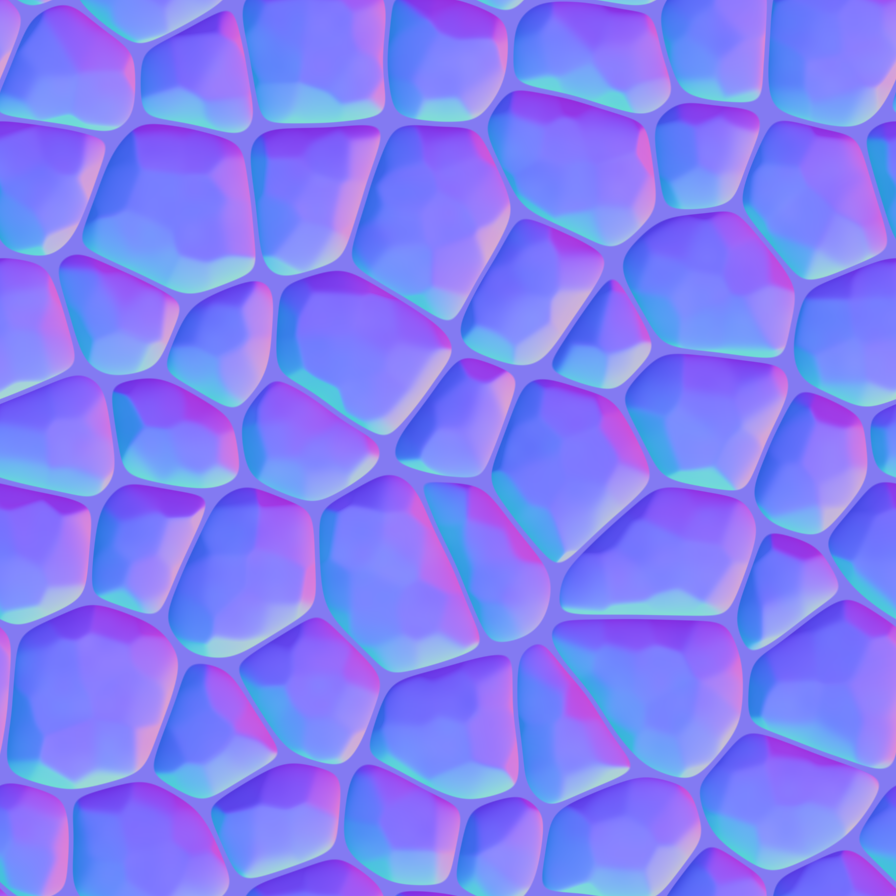
Write a WebGL 1 fragment shader that draws this texture map.

```glsl
precision highp float;
// Tiling normal map of rounded, chiselled field stones set in flat mortar.

uniform vec2 u_resolution;

#define STONES 7.0        // stones per side, whole number
#define JITTER 0.66       // irregularity of the stone centres
#define SIZE_SPREAD 0.42  // difference between small and large stones
#define MORTAR 0.018      // half width of the joints, in stone units
#define ROUNDING 0.055    // softness of the stone corners
#define FACETS 3.0        // chisel facets per stone unit, whole number
#define FACET_CRISP 10.0  // sharpness of the creases between facets
#define FACET_TILT 0.11   // random lean of each facet
#define BEVEL_WIDTH 0.15  // reach of the sloping flanks
#define BEVEL_SLOPE 0.76  // steepness of the flanks
#define RIM_SLOPE 0.28    // extra steepness right at the outline
#define MORTAR_COLOR vec3(0.515, 0.48, 0.95)

// Three random values for a lattice cell, repeating after period cells.
vec3 hash3(vec2 cell, float period) {
    cell -= period * floor((cell + 0.5) / period);
    vec3 p = fract((cell.xyx + period * 3.7) * vec3(0.1031, 0.1030, 0.0973));
    p += dot(p, p.yxz + 33.33);
    return fract((p.xxy + p.yzz) * p.zyx);
}

// Wrapping value noise with two channels, centred on zero.
vec2 noise2(vec2 p, float period) {
    vec2 i = floor(p);
    vec2 f = fract(p);
    f = f * f * (3.0 - 2.0 * f);
    vec2 low = mix(hash3(i, period).xy, hash3(i + vec2(1.0, 0.0), period).xy, f.x);
    vec2 high = mix(hash3(i + vec2(0.0, 1.0), period).xy, hash3(i + 1.0, period).xy, f.x);
    return mix(low, high, f.y) - 0.5;
}

// Stone centre in xy, size weight in z; rows are staggered by about half a stone.
vec3 stoneSite(vec2 cell) {
    vec3 h = hash3(cell, STONES);
    float stagger = fract((cell.y * 3.0 + 0.5) / STONES) - 0.5;
    return vec3(cell + 0.5 + JITTER * (h.xy - 0.5) + vec2(stagger, 0.0), SIZE_SPREAD * h.z);
}

// Weighted squared distance: equal values form straight joints.
float power(vec2 p, vec3 site) {
    vec2 v = p - site.xy;
    return dot(v, v) - site.z;
}

vec2 findStone(vec2 p) {
    vec2 base = floor(p);
    vec2 owner = base;
    float best = 1e3;
    for (int y = -2; y <= 2; y++) {
        for (int x = -2; x <= 2; x++) {
            vec2 cell = base + vec2(float(x), float(y));
            float d = power(p, stoneSite(cell));
            if (d < best) {
                best = d;
                owner = cell;
            }
        }
    }
    return owner;
}

// Rounded distance from p to the outline of a stone, positive inside.
float inset(vec2 p, vec2 owner) {
    vec3 site = stoneSite(owner);
    float own = power(p, site);
    float sum = 0.0;
    for (int y = -2; y <= 2; y++) {
        for (int x = -2; x <= 2; x++) {
            if (x == 0 && y == 0) continue;
            vec3 other = stoneSite(owner + vec2(float(x), float(y)));
            float d = 0.5 * (power(p, other) - own) / distance(other.xy, site.xy);
            sum += exp(-d / ROUNDING);
        }
    }
    return -ROUNDING * log(sum) - MORTAR;
}

// Outward direction in xy, inset in z.
vec3 outline(vec2 p, vec2 owner) {
    const float e = 0.01;
    float d = inset(p, owner);
    float dx = inset(p + vec2(e, 0.0), owner);
    float dy = inset(p + vec2(0.0, e), owner);
    return vec3((d - vec2(dx, dy)) / e, d);
}

// Position snapped softly to the nearest facet centre in xy, facet lean in zw.
vec4 facet(vec2 p) {
    vec2 q = p * FACETS;
    vec2 base = floor(q);
    vec4 sum = vec4(0.0);
    float total = 0.0;
    for (int y = -1; y <= 1; y++) {
        for (int x = -1; x <= 1; x++) {
            vec2 cell = base + vec2(float(x), float(y));
            vec3 h = hash3(cell, STONES * FACETS);
            vec2 center = cell + 0.1 + 0.8 * h.xy;
            float weight = exp(-FACET_CRISP * dot(q - center, q - center));
            sum += weight * vec4(center / FACETS, h.zx - 0.5);
            total += weight;
        }
    }
    return sum / total;
}

void main() {
    vec2 p = gl_FragCoord.xy / u_resolution * STONES;
    p += 0.04 * noise2(p * 2.0, STONES * 2.0);
    vec2 owner = findStone(p);
    vec3 edge = outline(p, owner);

    // Flanks: broad and mild at the upper left, short and steep at the lower right.
    vec4 chip = facet(p);
    vec3 flank = outline(mix(p, chip.xy, 0.65), owner);
    float lean = dot(flank.xy, vec2(-0.13, 0.2));
    float reach = BEVEL_WIDTH * (1.0 + lean);
    vec2 slope = flank.xy * BEVEL_SLOPE * (1.0 - lean) * exp(-max(flank.z, 0.0) / reach);

    // Thin rim, facet and stone lean, fine surface waves.
    slope += edge.xy * RIM_SLOPE * exp(-max(edge.z, 0.0) / 0.035);
    slope += FACET_TILT * chip.zw + 0.08 * (hash3(owner + 3.0, STONES).yz - 0.5);
    slope += 0.07 * noise2(p * 6.0, STONES * 6.0);

    // Encode with the green channel pointing down.
    vec3 stone = 0.5 + 0.5 * normalize(vec3(slope.x, -slope.y, 1.0));
    float pixel = STONES / min(u_resolution.x, u_resolution.y);
    float cover = smoothstep(-pixel, pixel, edge.z);
    gl_FragColor = vec4(mix(MORTAR_COLOR, stone, cover), 1.0);
}
```
